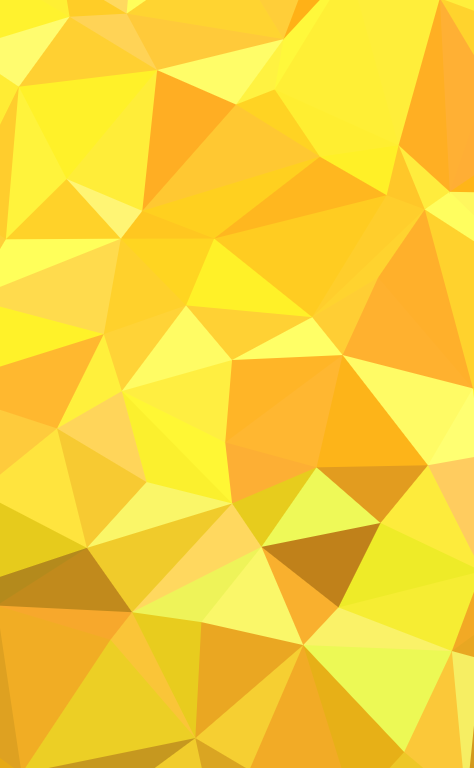
Reproduce this background procedurally as a WebGL 2 fragment shader.

```glsl
#version 300 es
precision highp float;

uniform vec2 u_resolution;
out vec4 fragColor;

const float CELLS = 8.6; // grid cells per canvas height
const mat2 TILT = mat2(0.88, 0.475, -0.475, 0.88);

// Integer hash: three values in 0..1
vec3 hash3(ivec2 cell, int salt) {
    uvec3 v = uvec3(ivec3(cell + 512, salt)) * 1664525u + 1013904223u;
    v.x += v.y * v.z;
    v.y += v.z * v.x;
    v.z += v.x * v.y;
    v ^= v >> 16u;
    v.x += v.y * v.z;
    v.y += v.z * v.x;
    v.z += v.x * v.y;
    return vec3(v >> 8u) / 16777216.0;
}

// Jittered grid vertex
vec2 vertexAt(ivec2 cell) {
    return vec2(cell) + 0.5 + (hash3(cell, 1).xy - 0.5) * 0.88;
}

float cross2(vec2 a, vec2 b) {
    return a.x * b.y - a.y * b.x;
}

float area(vec2 a, vec2 b, vec2 c) {
    return cross2(b - a, c - a);
}

// Distance to the line a-b, positive on its left
float edgeDistance(vec2 p, vec2 a, vec2 b) {
    return cross2(normalize(b - a), p - a);
}

float triangleDistance(vec2 p, vec2 a, vec2 b, vec2 c) {
    return min(edgeDistance(p, a, b), min(edgeDistance(p, b, c), edgeDistance(p, c, a)));
}

// Flat facet colour: ochres gather low, lemons lean high
vec3 facetColor(ivec2 cell, int salt, float height) {
    vec3 pick = hash3(cell, salt);
    vec3 vary = hash3(cell, salt + 7);
    float upper = smoothstep(0.34, 0.46, height);

    if (pick.x < 0.3 * (1.0 - upper))
        return vec3(0.82, 0.55, 0.11) * mix(0.83, 1.12, vary.x) + vec3(0.0, 0.08, 0.02) * vary.y;

    float tone = pow(pick.y, mix(1.35, 0.8, clamp(height, 0.0, 1.0)));
    vec3 color = vec3(0.99, 0.98, 0.41);               // lemon
    if (tone < 0.20) color = vec3(0.97, 0.70, 0.15);      // orange
    else if (tone < 0.51) color = vec3(0.97, 0.80, 0.18); // amber
    else if (tone < 0.59) color = vec3(1.00, 0.84, 0.35); // peach
    else if (tone < 0.82) color = vec3(0.99, 0.94, 0.21); // yellow

    color *= mix(vec3(mix(0.93, 1.02, vary.z), 0.98, 0.95), vec3(1.03, 1.01, 1.0), upper);
    return clamp(color + vec3(0.0, 0.06, 0.12) * (vary - 0.5), 0.0, 1.0);
}

void main() {
    vec2 p = TILT * (gl_FragCoord.xy / u_resolution.y) * CELLS;
    float pixel = CELLS / u_resolution.y;
    ivec2 home = ivec2(floor(p));
    vec4 sum = vec4(0.0);

    // Nearby quads, each split into two facets
    for (int j = -2; j <= 1; j++)
    for (int i = -2; i <= 1; i++) {
        ivec2 cell = home + ivec2(i, j);
        vec2 a = vertexAt(cell);
        vec2 b = vertexAt(cell + ivec2(1, 0));
        vec2 c = vertexAt(cell + ivec2(1, 1));
        vec2 d = vertexAt(cell + ivec2(0, 1));

        // Pick a diagonal that lies inside the quad
        float splitAC = min(area(a, b, c), area(a, c, d));
        float splitBD = min(area(b, c, d), area(b, d, a));
        if (splitBD > splitAC * mix(0.4, 1.8, hash3(cell, 3).z)) {
            vec2 first = a;
            a = b; b = c; c = d; d = first;
        }

        // Edge coverage weights the facet colours
        for (int side = 0; side < 2; side++) {
            vec2 q = side == 0 ? b : c;
            vec2 r = side == 0 ? c : d;
            float cover = clamp(0.5 + triangleDistance(p, a, q, r) / pixel, 0.0, 1.0);
            if (cover > 0.0) {
                vec2 center = (a + q + r) / 3.0 * TILT / CELLS;
                sum += vec4(facetColor(cell, 20 + side, center.y), 1.0) * cover;
            }
        }
    }
    fragColor = vec4(sum.rgb / max(sum.a, 0.001), 1.0);
}
```
